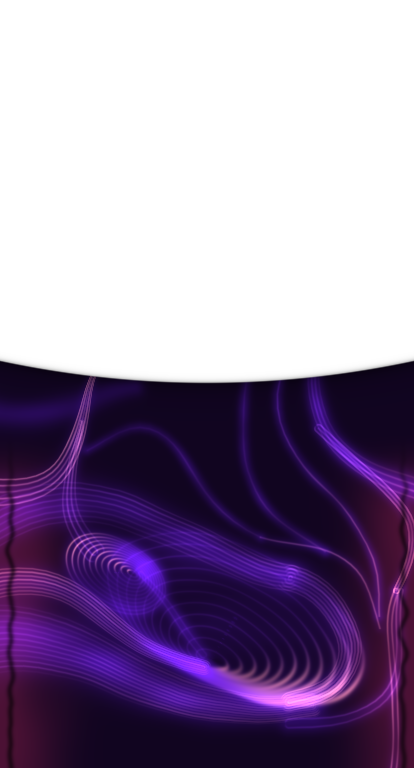
Give the GLSL for this background, as a WebGL 1 fragment shader.

```glsl
precision highp float;
// A white sheet with a sagging lower edge above dark, silky currents of light.
// Currents are Bezier ribbons split into strands; eddies are nested tilted
// ellipses. Their light is added over a dark ground with wine-red sides.
uniform vec2 u_resolution;

const vec2 CANVAS = vec2(100, 185.5); // working units
const float SHEET_LOW = 93.0;         // sheet edge at the centre
const float SHEET_SAG = 5.3;          // rise of the edge at the sides
const float STRAND = 0.27;            // half width of a strand
const float WARP = 0.9;               // waviness of the currents
const float STEPS = 18.0;             // segments per ribbon
const float RINGS = 11.0;             // ellipses per eddy
const vec3 WHITE = vec3(1);
const vec3 NIGHT = vec3(0.065, 0.018, 0.125);
const vec3 WINE = vec3(0.23, 0.05, 0.08);
const vec3 VIOLET = vec3(0.19, 0.045, 0.46);
const vec3 LILAC = vec3(0.38, 0.16, 0.62);
const vec3 PEACH = vec3(0.95, 0.62, 0.48);

vec2 flow;  // warped position
vec3 light; // sum of all currents

float hash(float n) { return fract(sin(n) * 4375.85); }

float slope(vec2 cell, vec2 f) {
  float angle = 6.2832 * hash(dot(cell, vec2(127.1, 311.7)));
  return dot(vec2(cos(angle), sin(angle)), f);
}

float noise(vec2 p) {
  vec2 i = floor(p), f = fract(p), x = vec2(1, 0), y = x.yx;
  vec2 s = f * f * (3.0 - 2.0 * f);
  float low = mix(slope(i, f), slope(i + x, f - x), s.x);
  float high = mix(slope(i + y, f - y), slope(i + 1.0, f - 1.0), s.x);
  return mix(low, high, s.y);
}

// Strands along a curve with control points ab, cd.
// shape: half width and warmth, start and end; look: strands, glow, line.
void ribbon(vec4 ab, vec4 cd, vec4 shape, vec3 look) {
  float best = 1e5, along = 0.0, side = 0.0;
  vec2 from = ab.xy;
  for (float i = 0.0; i < STEPS; i++) {
    float t = (i + 1.0) / STEPS, u = 1.0 - t;
    vec2 to = u * u * (u * ab.xy + 3.0 * t * ab.zw) + t * t * (3.0 * u * cd.xy + t * cd.zw);
    vec2 seg = to - from, rel = flow - from;
    float h = clamp(dot(rel, seg) / dot(seg, seg), 0.0, 1.0);
    float dist = length(rel - seg * h);
    if (dist < best) {
      best = dist;
      along = (i + h) / STEPS;
      side = (seg.x * rel.y - seg.y * rel.x) / length(seg);
    }
    from = to;
  }
  float w = mix(shape.x, shape.y, along);
  float v = (side < 0.0 ? -best : best) / w;
  float lane = (v * 0.5 + 0.5) * look.x;
  float offset = (fract(lane) - 0.5) * 2.0 * w / look.x / STRAND;
  float line = exp(-offset * offset) * mix(0.35, 1.0, hash(floor(lane) + look.x));
  line *= 1.0 - smoothstep(0.0, 1.2, best - abs(side)); // end caps
  line *= 1.0 - smoothstep(0.8, 1.0, abs(v));
  float spread = best / (w + 0.9);
  light += VIOLET * exp(-1.6 * spread * spread) * look.y;
  light += mix(LILAC, PEACH, mix(shape.z, shape.w, along)) * line * look.z;
}

// Nested ellipses from inner to outer (centre, radii), brightest toward tip.
void eddy(vec4 inner, vec4 outer, float tilt, vec2 tip, float thick) {
  float c = cos(tilt), s = sin(tilt);
  for (float i = 0.0; i < RINGS; i++) {
    vec4 ring = mix(inner, outer, i / (RINGS - 1.0));
    vec2 q = mat2(c, -s, s, c) * (flow - ring.xy), n = q / ring.zw;
    float e = max(length(n), 0.01);
    float dist = (e - 1.0) * e / max(length(n / ring.zw), 0.01);
    float facing = max(dot(n / e, normalize(tip)), 0.0);
    float warm = facing * facing;
    float bright = 0.12 + 0.6 * warm * facing * mix(0.4, 1.0, hash(i + 3.0));
    float x = dist / (STRAND + thick * warm);
    float soft = dist / 1.6;
    light += mix(LILAC, PEACH, warm) * exp(-x * x) * bright;
    light += VIOLET * exp(-soft * soft) * 0.22;
  }
}

void currents() {
  // Upper left: veil, then a strand that fans out twice
  ribbon(vec4(-3, 86, 10, 82), vec4(20, 90, 33, 92), vec4(4, 2, 0, 0), vec3(1, 0.45, 0));
  ribbon(vec4(23.4, 96, 16, 81), vec4(22, 66, -3, 66.5), vec4(0.7, 4, 0.9, 0.6), vec3(5, 0.35, 0.75));
  ribbon(vec4(19.5, 84, 18, 72), vec4(13, 62, 23, 52), vec4(0.6, 3.2, 0.8, 0.1), vec3(4, 0.35, 0.55));
  // Long single strands
  ribbon(vec4(21, 77, 46, 94), vec4(41, 65, 63, 56), vec4(0.7, 0.7, 0, 0.4), vec3(1, 0.45, 0.2));
  ribbon(vec4(63, 56, 77, 52), vec4(88, 54, 92, 34), vec4(0.7, 0.7, 0.4, 0.8), vec3(1, 0.25, 0.6));
  ribbon(vec4(60, 94, 55, 69), vec4(64, 62, 78, 52), vec4(0.8, 0.8, 0, 0.7), vec3(1, 0.5, 0.2));
  ribbon(vec4(68, 94, 61, 69), vec4(93, 69, 92, 37), vec4(0.8, 0.8, 0, 1), vec3(1, 0.5, 0.5));
  // Right side
  ribbon(vec4(76, 96, 76, 76), vec4(87, 72, 103, 67), vec4(1.6, 3, 0, 0.7), vec3(4, 0.9, 0.35));
  ribbon(vec4(77, 82, 94, 65), vec4(106, 65, 96, 43), vec4(1.4, 1, 0.2, 1), vec3(3, 0.4, 0.6));
  ribbon(vec4(96, 43, 92, 31), vec4(97, 21, 95, -3), vec4(1, 1.3, 1, 0.6), vec3(2, 0.25, 0.45));
  ribbon(vec4(97, 43, 95, 28), vec4(103, 10, 70, 11), vec4(0.8, 2, 0.8, 0), vec3(2, 0.4, 0.35));
  // Crest sweeping over the eddies and hooking back
  ribbon(vec4(-3, 58, 26, 76), vec4(46, 50, 70, 46), vec4(6, 3.5, 0, 0.4), vec3(8, 0.65, 0.25));
  ribbon(vec4(70, 46, 87, 41), vec4(92, 19, 70, 16), vec4(3.5, 2.5, 0.3, 0.9), vec3(8, 0.45, 0.35));
  // Lower left bands
  ribbon(vec4(-3, 44, 22, 50), vec4(22, 31, 49, 24), vec4(4, 2, 0.9, 0.2), vec3(8, 0.55, 0.4));
  ribbon(vec4(-3, 31, 26, 33), vec4(34, 10, 75, 15), vec4(9, 3, 0.1, 0.8), vec3(13, 0.95, 0.22));
  // Eddies and the band joining them
  ribbon(vec4(34, 47, 41, 40), vec4(43, 35, 49, 27), vec4(1, 1.4, 0, 0), vec3(2, 0.6, 0.15));
  eddy(vec4(32, 47, 1.2, 0.7), vec4(28, 47, 13, 8), -0.52, vec2(-4, 1), 0.0);
  eddy(vec4(51, 26, 4, 2), vec4(57, 36, 33, 17), -0.44, vec2(2, -1), 0.45);
}

void main() {
  vec2 p = gl_FragCoord.xy / u_resolution * CANVAS;
  float pixel = CANVAS.x / u_resolution.x;
  flow = p + WARP * vec2(noise(p * 0.07), noise(p * 0.07 + 31.0));
  light = vec3(0);
  currents();

  // Ground, wine-red sides and worn dark seams
  float inset = min(p.x, CANVAS.x - p.x);
  float depth = max(inset + 5.0 * noise(p * 0.06 + 9.0), 0.0) / 13.0;
  float lower = 1.0 - smoothstep(60.0, 82.0, p.y);
  vec3 color = NIGHT + WINE * exp(-depth * depth) * lower;
  color += light * (0.9 + 0.6 * noise(flow * vec2(0.06, 0.13)));
  float seam = inset - 2.6 - 1.8 * noise(p * vec2(0.02, 0.2));
  color *= 1.0 - 0.55 * exp(-seam * seam * 1.8) * lower;

  // Sheet with a thin shade along its edge
  float across = 2.0 * p.x / CANVAS.x - 1.0;
  float above = p.y - SHEET_LOW - SHEET_SAG * across * across;
  color *= 1.0 - 0.45 * exp(min(above, 0.0) * 0.5);
  vec3 sheet = WHITE * (1.0 - 0.35 * exp(-max(above, 0.0) * 2.2));
  color = mix(color, sheet, smoothstep(-pixel, pixel, above));
  gl_FragColor = vec4(min(color, WHITE), 1);
}
```
